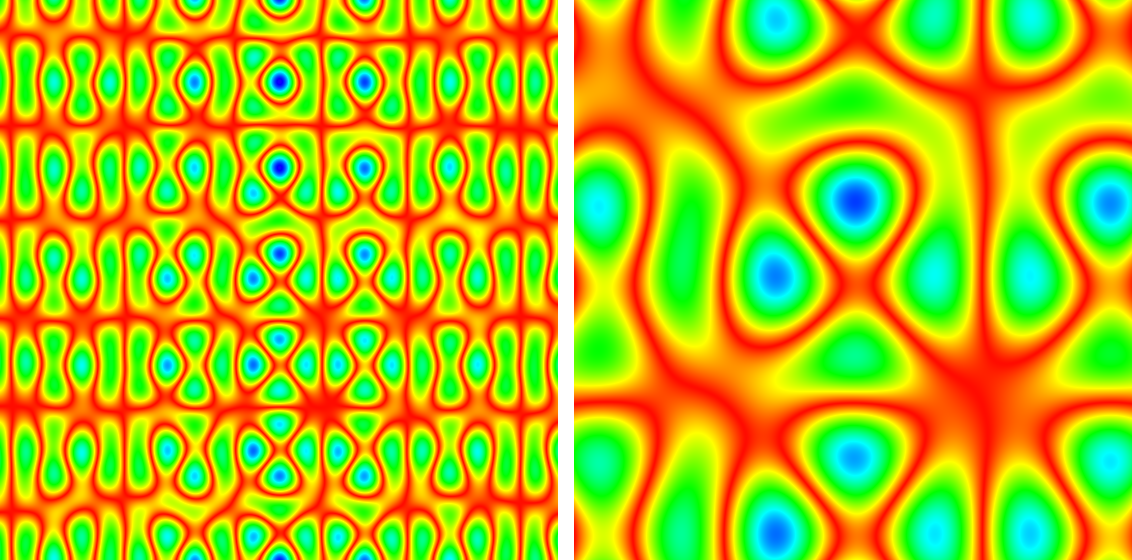
Left, the full canvas; right, a detail of the centre.
This pattern is drawn by a WebGL 1 fragment shader. Its source:

```glsl
precision highp float;
// Interference of two crossed standing waves, drawn as a rainbow height map.
// Tall lobes fill six bands; a second wave, strongest mid-canvas, pinches them
// into spots. Hue follows the absolute height: red at nodes, blue at peaks.

#define FINE 19.8          // half waves per unit on the short side of a lobe
#define BANDS 5.94         // half waves per unit down the canvas
#define CROSS 6.56         // half waves per unit across, second wave
#define LOBE_PEAK vec2(0.0456, 0.1445)
#define CROSS_NODE vec2(0.570, 0.147)
#define LOBE_HEIGHT 0.385
#define CROSS_EDGE 0.11    // second wave height near the sides
#define CROSS_CENTER 0.31  // second wave height mid-canvas
#define SPREAD 0.22        // width of the strong middle
#define WOBBLE 0.9         // phase irregularity, in radians
#define NODE_SOFTNESS 0.008

const float PI = 3.14159265;
uniform vec2 u_resolution;

vec2 randomGradient(vec2 cell) {
  vec3 q = fract(cell.xyx * vec3(0.1031, 0.1030, 0.0973));
  q += dot(q, q.yzx + 33.33);
  float angle = 2.0 * PI * fract((q.x + q.y) * q.z);
  return vec2(cos(angle), sin(angle));
}

float gradientNoise(vec2 p) {
  vec2 i = floor(p);
  vec2 f = fract(p);
  vec2 w = f * f * f * (f * (f * 6.0 - 15.0) + 10.0);
  float a = dot(randomGradient(i), f);
  float b = dot(randomGradient(i + vec2(1.0, 0.0)), f - vec2(1.0, 0.0));
  float c = dot(randomGradient(i + vec2(0.0, 1.0)), f - vec2(0.0, 1.0));
  float d = dot(randomGradient(i + 1.0), f - 1.0);
  return mix(mix(a, b, w.x), mix(c, d, w.x), w.y);
}

// Columns of upright lobes, alternating in sign between neighbours.
float lobeWave(vec2 p) {
  vec2 phase = PI * (p - LOBE_PEAK) * vec2(FINE, BANDS);
  phase.y += 0.4 * WOBBLE * gradientNoise(p * 5.0 + 7.0);
  return LOBE_HEIGHT * cos(phase.x) * cos(phase.y);
}

// Flat lobes that stretch and drift away from the middle.
float crossWave(vec2 p) {
  vec2 d = p - CROSS_NODE;
  float middle = exp(-pow((p.x - 0.51) / SPREAD, 2.0));
  float drift = WOBBLE * (1.0 - middle);
  float across = PI * CROSS * d.x / (1.0 + 0.427 * abs(d.x));
  across += 1.6 * drift * gradientNoise(p * 4.0 + 3.0);
  float down = PI * FINE * d.y + drift * gradientNoise(p * 6.0 + 19.0);
  return mix(CROSS_EDGE, CROSS_CENTER, middle) * sin(across) * cos(down);
}

vec3 rainbow(float hue) {
  vec3 ramp = abs(mod(hue * 6.0 + vec3(0.0, 4.0, 2.0), 6.0) - 3.0) - 1.0;
  return clamp(ramp, 0.0, 1.0);
}

void main() {
  // Square units with y running downward.
  vec2 p = gl_FragCoord.xy / u_resolution.y;
  p.y = 1.0 - p.y;

  float height = lobeWave(p) + crossWave(p);
  float hue = sqrt(height * height + NODE_SOFTNESS * NODE_SOFTNESS);
  gl_FragColor = vec4(rainbow(min(hue, 0.68)), 1.0);
}
```
